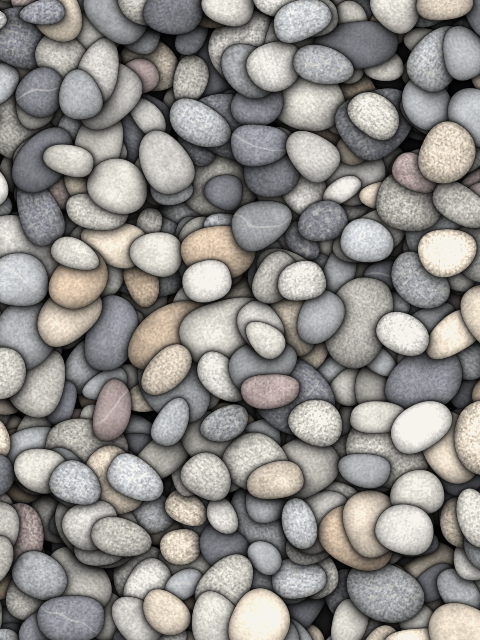
This texture is drawn by a WebGL 1 fragment shader. Its source:

```glsl
precision highp float;
// Beach pebbles: overlapping rounded stones with soft light, grain and dark gaps.
uniform vec2 u_resolution;

float hash(vec2 p) {
  return fract(sin(dot(p, vec2(127.1, 311.7))) * 43758.5);
}

float noise(vec2 p) {
  vec2 i = floor(p), f = fract(p);
  f = f * f * (3.0 - 2.0 * f);
  return mix(mix(hash(i), hash(i + vec2(1, 0)), f.x),
             mix(hash(i + vec2(0, 1)), hash(i + vec2(1, 1)), f.x), f.y);
}

mat2 rotation(float a) {
  float c = cos(a), s = sin(a);
  return mat2(c, -s, s, c);
}

// Mostly grey stones, with a few cream, tan and mauve ones
vec3 stoneColor(float pick, float tone) {
  vec3 c = vec3(0.64, 0.58, 0.57);
  if (pick < 0.93) c = vec3(0.80, 0.72, 0.63);
  if (pick < 0.89) c = vec3(0.87, 0.82, 0.75);
  if (pick < 0.79) c = vec3(0.81, 0.80, 0.78);
  if (pick < 0.65) c = vec3(0.74, 0.73, 0.70);
  if (pick < 0.40) c = vec3(0.66, 0.67, 0.68);
  if (pick < 0.18) c = vec3(0.48, 0.485, 0.51);
  return c * mix(0.86, 1.12, tone);
}

// Grain, blotches and an occasional pale vein, in the stone's own frame
vec3 weather(vec3 c, vec2 q, vec2 id) {
  vec2 s = q + 3.0 * vec2(hash(id + 0.3), hash(id + 0.7));
  float rough = hash(id + 8.1);
  float grain = noise(s * 230.0) + 0.6 * noise(s * 390.0) - 0.8;
  float blotch = noise(s * 22.0) + 0.5 * noise(s * 60.0) - 0.75;
  c *= 1.0 + grain * mix(0.14, 0.42, rough * rough) + 0.14 * blotch;
  float flecks = smoothstep(0.62, 0.85, noise(s * 150.0)) * step(0.76, rough);
  c = mix(c, vec3(0.82, 0.80, 0.75), 0.35 * flecks);
  float vein = abs(q.y + 0.5 * q.x + 0.03 * noise(s * 28.0) - 0.02);
  float veined = step(0.88, hash(id + 5.5));
  return mix(c, vec3(0.88, 0.86, 0.82),
             0.3 * veined * (1.0 - smoothstep(0.0005, 0.004, vein)));
}

// Lays one stone over the colour beneath it
vec3 layStone(vec3 under, vec2 offset, vec2 id, float cell) {
  float major = cell * mix(0.46, 0.72, hash(id + 1.1));
  vec2 axes = major * vec2(1.0, mix(0.54, 0.92, hash(id + 2.2)));
  mat2 turn = rotation((hash(id + 3.3) - 0.5) * 2.8);
  vec2 q = turn * offset;

  // Egg-shaped, slightly squared and lumpy outline
  vec2 e = q / axes;
  e.y *= 1.0 + 0.32 * (hash(id + 4.4) - 0.5) * clamp(e.x, -1.5, 1.5);
  float power = mix(2.0, 2.4, hash(id + 6.6));
  float r = pow(pow(abs(e.x) + 0.0001, power) + pow(abs(e.y) + 0.0001, power), 1.0 / power);
  r *= 1.0 + 0.035 * sin(3.0 * atan(e.y, e.x + 0.0001) + 6.3 * hash(id + 7.7));
  vec2 slope = q / (axes * axes);
  float dist = r * (r - 1.0) / (length(slope) + 0.001);

  // Contact shadow, a little wider below the stone
  vec2 outward = normalize(slope * turn + 0.0001);
  float spread = 0.0085 - 0.0035 * outward.y;
  vec3 color = under * (1.0 - 0.76 * exp(-max(dist, 0.0) / spread));

  float pixel = 1.0 / u_resolution.x;
  if (dist < pixel) {
    float rim = min(r, 1.0);
    float dome = sqrt(1.0 - pow(rim, 3.8));
    float light = mix(0.42, 1.17, dome) * (1.0 + 0.17 * outward.y * rim * rim);
    vec3 stone = stoneColor(hash(id + 9.9), hash(id + 10.4));
    stone = weather(stone, q, id) * light;
    color = mix(stone, color, smoothstep(-0.6 * pixel, 0.6 * pixel, dist));
  }
  return color;
}

void main() {
  vec2 p = gl_FragCoord.xy / u_resolution.x;
  vec3 color = vec3(0.14, 0.14, 0.14);

  // Layers of jittered stones, from the buried ones to the topmost
  for (int layer = 0; layer < 6; layer++) {
    float n = float(layer);
    float cell = 0.116 + 0.034 * sin(n * 2.4);
    vec2 g = p / cell + n * vec2(7.37, 3.61);
    vec2 home = floor(g);
    for (int y = -1; y <= 1; y++) {
      for (int x = -1; x <= 1; x++) {
        vec2 spot = home + vec2(x, y);
        vec2 id = spot + n * 41.3;
        if (hash(id + 12.8) < 1.0 - 0.14 * n) {
          vec2 center = spot + 0.2 + 0.6 * vec2(hash(id), hash(id + 15.2));
          color = layStone(color, (g - center) * cell, id, cell);
        }
      }
    }
  }
  gl_FragColor = vec4(min(color, vec3(0.97, 0.955, 0.93)), 1.0);
}
```
